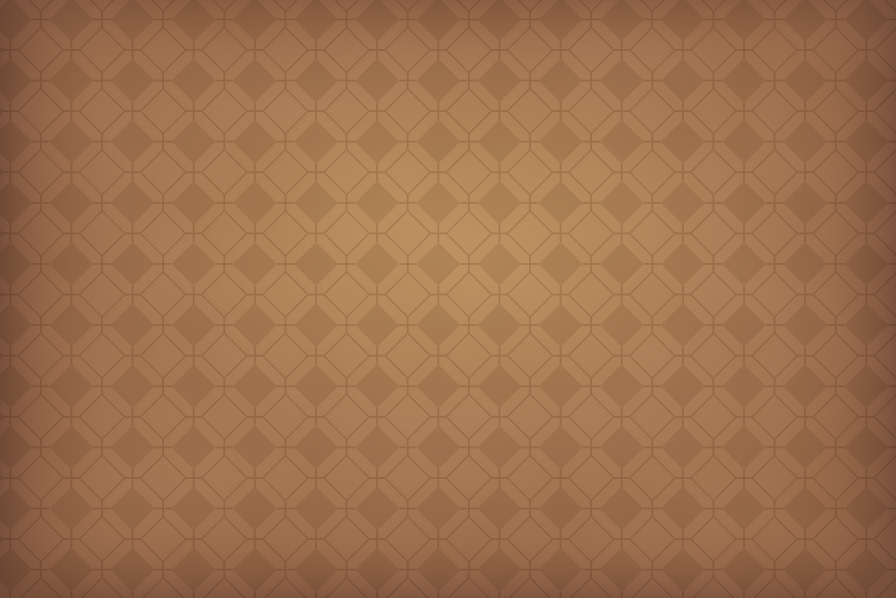
A Shadertoy shader for this pattern:

```glsl
const float TILES_DOWN = 9.78;                // repeats per canvas height
const vec2  TILE_SHIFT = vec2(-0.159, 0.573); // solid diamond nearest the centre
const float SOLID_REACH = 0.36;               // half diagonals, in tiles
const float FRAME_REACH = 0.37;
const float CROSS_ARM = 0.14;
const float FRAME_HALF_WIDTH = 0.012;
const float CROSS_HALF_WIDTH = 0.015;

const vec3 GROUND = vec3(0.655, 0.465, 0.325);
const vec3 GLOW   = vec3(0.740, 0.565, 0.380);
const vec3 SHADOW = vec3(0.430, 0.280, 0.210);
const vec3 SOLID_TINT = vec3(0.925, 0.910, 0.890);
const vec3 LINE_TINT  = vec3(0.890, 0.860, 0.830);

const vec2 GLOW_CENTRE = vec2(0.01, 0.10);
const vec2 GLOW_RADIUS = vec2(0.42, 0.26);
const vec2 SHADE_DEPTH = vec2(0.09, 0.065);
const float SIDE_SHADE = 0.80;
const float TOP_SHADE = 0.50;
const float BOTTOM_SHADE = 0.70;
const float MOTTLE = 0.012;

// Coverage of a shape whose signed distance is d
float cover(float d, float pixel) {
    return clamp(0.5 - d / pixel, 0.0, 1.0);
}

// Slow, uneven tone from layered sines
float layeredSines(vec2 p) {
    float sum = 0.0;
    float weight = 0.5;
    for (int i = 0; i < 4; i++) {
        sum += weight * sin(p.x + 1.7 * sin(p.y)) * cos(1.3 * p.y + 0.6 * p.x);
        p = mat2(1.2, 1.0, -1.0, 1.2) * p + 1.9;
        weight *= 0.5;
    }
    return sum;
}

// Warm ground with a soft central glow and shaded borders
vec3 background(vec2 p, vec2 halfSize) {
    vec2 q = (p - GLOW_CENTRE) / GLOW_RADIUS;
    vec3 colour = mix(GROUND, GLOW, exp(-dot(q, q)));
    vec2 shade = exp((abs(p) - halfSize) / SHADE_DEPTH);
    shade *= vec2(SIDE_SHADE, p.y > 0.0 ? TOP_SHADE : BOTTOM_SHADE);
    float shadow = 1.0 - (1.0 - shade.x) * (1.0 - shade.y);
    colour = mix(colour, SHADOW, shadow);
    return colour + MOTTLE * layeredSines(p * 9.0);
}

// x: solid diamond, y: thin lines
vec2 lattice(vec2 tile, float pixel) {
    vec2 a = abs(fract(tile + 0.5) - 0.5);
    float solid = (a.x + a.y - SOLID_REACH) * 0.70711;

    // Outlined diamond around each tile corner
    float frame = abs(1.0 - a.x - a.y - FRAME_REACH) * 0.70711 - FRAME_HALF_WIDTH;

    // Small cross at each edge midpoint, folded into one octant
    vec2 r = vec2(0.5 - max(a.x, a.y), min(a.x, a.y));
    float arms = max(min(r.x, r.y) - CROSS_HALF_WIDTH, max(r.x, r.y) - CROSS_ARM);

    return vec2(cover(solid, pixel), cover(min(frame, arms), pixel));
}

void mainImage(out vec4 fragColor, in vec2 fragCoord) {
    vec2 halfSize = 0.5 * iResolution.xy / iResolution.y;
    vec2 p = fragCoord / iResolution.y - halfSize;
    vec2 pattern = lattice(p * TILES_DOWN - TILE_SHIFT, TILES_DOWN / iResolution.y);

    vec3 colour = background(p, halfSize);
    colour *= mix(vec3(1.0), SOLID_TINT, pattern.x);
    colour *= mix(vec3(1.0), LINE_TINT, pattern.y);
    fragColor = vec4(colour, 1.0);
}
```
